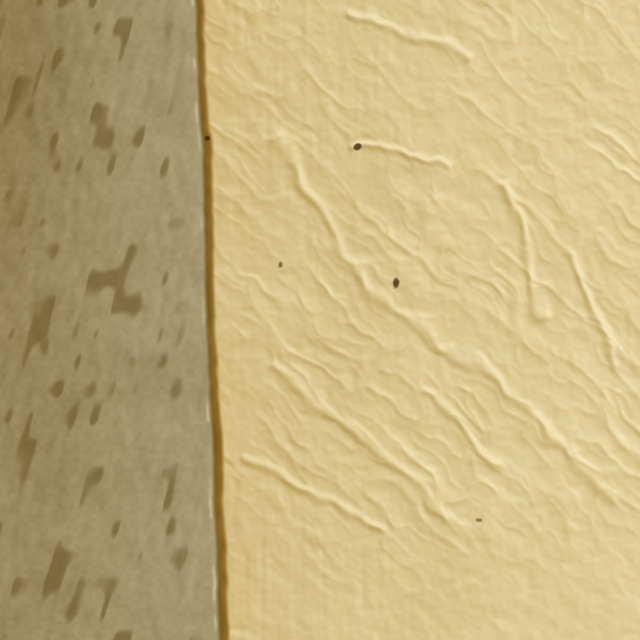
Write a WebGL 1 fragment shader that draws this texture.

```glsl
precision highp float;
uniform vec2 u_resolution;

#define RELIEF_STEP 0.0028
#define RELIEF_GAIN 0.20
#define LIGHT_DIR vec2(0.62, 0.78)
#define CREAM vec3(0.862, 0.783, 0.575)
#define OCHRE vec3(0.825, 0.725, 0.490)
#define SHADE_WALL vec3(0.625, 0.560, 0.395)
#define SHADE_DARK vec3(0.545, 0.475, 0.290)
#define GROOVE vec3(0.500, 0.370, 0.130)

float hash(vec2 p) {
  vec3 q = fract(vec3(p.xyx) * 0.1031);
  q += dot(q, q.yzx + 33.33);
  return fract((q.x + q.y) * q.z);
}

float noise(vec2 p) {
  vec2 i = floor(p), f = fract(p);
  f = f * f * (3.0 - 2.0 * f);
  return mix(mix(hash(i), hash(i + vec2(1.0, 0.0)), f.x),
             mix(hash(i + vec2(0.0, 1.0)), hash(i + vec2(1.0, 1.0)), f.x), f.y);
}

float fbm(vec2 p) {
  float sum = 0.0, amp = 0.5;
  for (int i = 0; i < 4; i++) {
    sum += amp * noise(p);
    p = mat2(1.6, 1.2, -1.2, 1.6) * p + 7.3;
    amp *= 0.5;
  }
  return sum;
}

// Rounded plaster ridge along a segment
float ridge(vec2 p, vec2 a, vec2 b, float width) {
  vec2 d = b - a;
  float t = clamp(dot(p - a, d) / dot(d, d), 0.0, 1.0);
  float r = length(p - a - d * t) / width;
  return exp(-r * r);
}

float crease(vec2 p) {
  float n = 1.0 - abs(2.0 * noise(p) - 1.0);
  return n * n * n;
}

// Height of the lit wall: long strokes, diagonal creases, brush fibres, grain
float plasterHeight(vec2 p) {
  vec2 w = p + 0.022 * (vec2(noise(p * 17.0), noise(p * 17.0 + 31.0)) - 0.5)
             + 0.009 * (vec2(noise(p * 48.0), noise(p * 48.0 + 57.0)) - 0.5);
  float strokes = ridge(w, vec2(0.43, 0.78), vec2(0.573, 0.557), 0.008);
  strokes = max(strokes, ridge(w, vec2(0.573, 0.557), vec2(0.807, 0.375), 0.010));
  strokes = max(strokes, ridge(w, vec2(0.807, 0.375), vec2(0.965, 0.215), 0.009));
  strokes = max(strokes, ridge(w, vec2(0.43, 0.42), vec2(0.585, 0.305), 0.008));
  strokes = max(strokes, ridge(w, vec2(0.585, 0.305), vec2(0.70, 0.19), 0.008));
  strokes = max(strokes, ridge(w, vec2(0.67, 0.39), vec2(0.78, 0.27), 0.008));
  strokes = max(strokes, ridge(w, vec2(0.38, 0.285), vec2(0.59, 0.17), 0.007));
  strokes = max(strokes, ridge(w, vec2(0.79, 0.71), vec2(0.85, 0.50), 0.007));
  strokes = max(strokes, ridge(w, vec2(0.89, 0.61), vec2(0.955, 0.43), 0.007));
  strokes = max(strokes, ridge(w, vec2(0.55, 0.975), vec2(0.73, 0.91), 0.007));
  strokes = max(strokes, ridge(w, vec2(0.55, 0.77), vec2(0.70, 0.75), 0.006));

  vec2 slant = vec2(dot(w, vec2(0.74, -0.67)), dot(w, vec2(0.67, 0.74)));
  float rough = smoothstep(0.02, 0.20, p.y) * (0.45 + 0.9 * noise(p * 6.0 + 4.0));
  float creases = crease(slant * vec2(10.0, 30.0)) + 0.5 * crease(slant * vec2(22.0, 52.0) + 9.0);

  float brushed = smoothstep(0.80, 0.42, p.x) * (0.35 + 0.65 * smoothstep(0.12, 0.30, abs(p.y - 0.42)));
  float fibres = noise(vec2(p.x * 115.0, p.y * 9.0)) * brushed;
  float grain = noise(w * 58.0) * 0.42 + noise(p * 125.0) * 0.17;
  return strokes * 0.85 + creases * rough * 0.46 + fibres * 0.22 + grain;
}

float pit(vec2 p, vec2 centre, vec2 size) {
  vec2 d = (p - centre + 0.003 * (noise(p * 150.0) - 0.5)) / size;
  return smoothstep(1.3, 0.5, length(d));
}

vec3 litWall(vec2 p, float fromEdge) {
  vec2 s = LIGHT_DIR * RELIEF_STEP;
  float slope = clamp(plasterHeight(p - s) - plasterHeight(p + s), -0.65, 0.5);
  float warmth = 0.65 * exp(-fromEdge * 5.0) + 0.7 * (fbm(p * 9.0) - 0.42);
  vec3 col = mix(CREAM, OCHRE, clamp(warmth, 0.0, 1.0));
  col += vec3(0.018, 0.020, 0.024) * smoothstep(0.55, 1.0, p.x);
  col += slope * RELIEF_GAIN * vec3(0.80, 0.95, 1.20);
  float holes = pit(p, vec2(0.559, 0.771), vec2(0.006, 0.005));
  holes = max(holes, pit(p, vec2(0.618, 0.557), vec2(0.005, 0.008)));
  holes = max(holes, 0.7 * pit(p, vec2(0.438, 0.586), vec2(0.003, 0.005)));
  holes = max(holes, 0.6 * pit(p, vec2(0.748, 0.187), vec2(0.006, 0.003)));
  return mix(col, vec3(0.28, 0.20, 0.08), holes * 0.85);
}

vec3 shadedWall(vec2 p, float toEdge) {
  vec2 lean = vec2(p.x - 0.28 * p.y, p.y);
  vec2 s = LIGHT_DIR * 0.003;
  vec2 scale = vec2(75.0, 38.0);
  float slope = noise((lean - s) * scale) - noise((lean + s) * scale);
  float corner = smoothstep(0.20, 0.0, p.x) * (0.25 + 0.55 * p.y);
  vec3 col = mix(SHADE_WALL, SHADE_DARK, corner);
  col += vec3(0.025, 0.030, 0.045) * exp(-toEdge * 12.0);
  col += slope * 0.075 + (noise(p * 150.0) - 0.5) * 0.035 + (fbm(p * 12.0) - 0.47) * 0.06;
  float pits = smoothstep(0.70, 0.92, noise(lean * vec2(60.0, 23.0) + 13.0));
  pits *= smoothstep(0.01, 0.07, toEdge);
  pits = max(pits, 0.8 * pit(p, vec2(0.069, 0.46), vec2(0.008, 0.016)));
  pits = max(pits, 0.7 * pit(lean, vec2(-0.186, 0.88), vec2(0.004, 0.035)));
  return mix(col, vec3(0.40, 0.32, 0.14), pits * 0.55);
}

void main() {
  vec2 p = gl_FragCoord.xy / u_resolution;
  float soft = 1.2 / u_resolution.x + 0.001;

  // Slanted corner with a dark groove between both walls
  float wobble = 0.007 * (noise(vec2(p.y * 13.0, 2.0)) - 0.5) + 0.003 * (noise(vec2(p.y * 55.0, 5.0)) - 0.5);
  float rightEdge = 0.357 - 0.037 * p.y + wobble;
  float leftEdge = 0.340 - 0.035 * p.y + 0.6 * wobble;

  vec3 shade = shadedWall(p, max(leftEdge - p.x, 0.0));
  float glint = exp(-pow((p.x - leftEdge + 0.004) / 0.0025, 2.0)) * smoothstep(0.45, 0.8, noise(vec2(p.y * 40.0, 8.0)));
  shade += glint * 0.11;

  float across = clamp((p.x - leftEdge) / (rightEdge - leftEdge), 0.0, 1.0);
  vec3 groove = mix(GROOVE * 0.88, GROOVE * 1.22, across) + 0.05 * (noise(p * vec2(120.0, 60.0)) - 0.5);
  vec3 lit = litWall(p, max(p.x - rightEdge, 0.0));

  vec3 col = mix(shade, groove, smoothstep(-soft, soft * 2.0, p.x - leftEdge));
  col = mix(col, lit, smoothstep(-soft * 2.0, soft, p.x - rightEdge));
  col = mix(col, vec3(0.22, 0.14, 0.04), 0.8 * pit(p, vec2(0.323, 0.783), vec2(0.004, 0.004)));
  gl_FragColor = vec4(clamp(col, 0.0, 1.0), 1.0);
}
```
